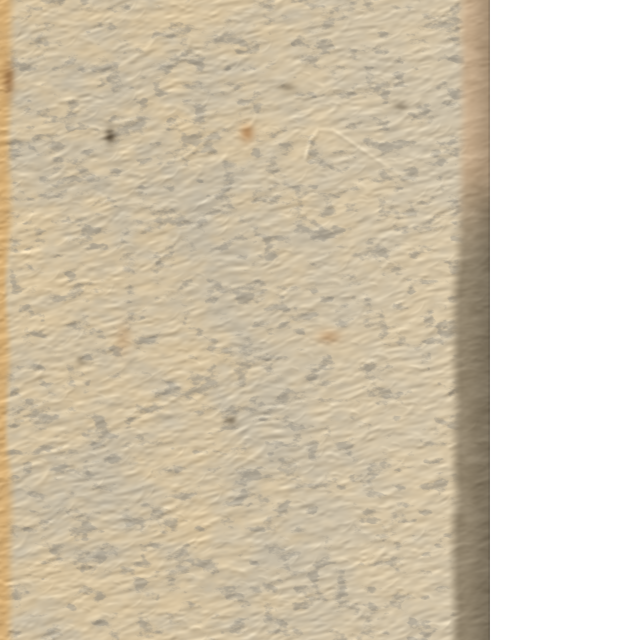
Give the GLSL for this texture, as a three.js fragment shader.

```glsl
varying vec2 vUv;

const float PAPER_EDGE = 0.7655;

float hash(vec2 p) {
  vec3 q = fract(vec3(p.xyx) * 0.1031);
  q += dot(q, q.yzx + 33.33);
  return fract((q.x + q.y) * q.z);
}

float noise(vec2 p) {
  vec2 i = floor(p);
  vec2 f = fract(p);
  vec2 u = f * f * (3.0 - 2.0 * f);
  return mix(mix(hash(i), hash(i + vec2(1.0, 0.0)), u.x),
             mix(hash(i + vec2(0.0, 1.0)), hash(i + 1.0), u.x), u.y);
}

float fbm(vec2 p) {
  float sum = 0.0;
  float amp = 0.5;
  for (int i = 0; i < 4; i++) {
    sum += amp * noise(p);
    p = mat2(0.8, 0.6, -0.6, 0.8) * p * 2.03 + 17.3;
    amp *= 0.5;
  }
  return sum / 0.9375;
}

vec2 rotate(vec2 p, float angle) {
  float c = cos(angle);
  float s = sin(angle);
  return vec2(c * p.x + s * p.y, c * p.y - s * p.x);
}

float segmentDistance(vec2 p, vec2 a, vec2 b) {
  vec2 d = b - a;
  return length(p - a - d * clamp(dot(p - a, d) / dot(d, d), 0.0, 1.0));
}

float spot(vec2 p, vec2 center, vec2 radius) {
  vec2 d = (p - center) / radius;
  return exp(-dot(d, d));
}

// Matted pulp: grain stretched along a gently wandering direction
float pulpHeight(vec2 p) {
  vec2 q = rotate(p, 0.24) + 0.012 * vec2(noise(p * 13.0), noise(p * 15.0 + 40.0));
  return 0.6 * noise(q * vec2(42.0, 125.0) + 9.0)
       + 0.4 * noise(q * vec2(85.0, 210.0) + 61.0);
}

// Short bent strands, lit on top and shaded below
float strands(vec2 p, float cells, float seed) {
  vec2 g = p * cells;
  float light = 0.0;
  for (int y = -1; y <= 1; y++) {
    for (int x = -1; x <= 1; x++) {
      vec2 cell = floor(g) + vec2(float(x), float(y));
      float r = hash(cell + seed);
      vec2 center = cell + vec2(hash(cell + seed + 7.1), hash(cell + seed + 19.7));
      vec2 d = rotate(g - center, mix(-0.3, 0.75, r));
      d.y -= (r - 0.5) * d.x * d.x;
      float along = 1.0 - smoothstep(0.15, 0.35 + 0.4 * r, abs(d.x));
      float ridge = exp(-d.y * d.y * 190.0);
      float shade = exp(-pow(d.y + 0.13, 2.0) * 150.0);
      light += along * (ridge - 0.8 * shade) * step(0.4, hash(cell + seed + 31.0));
    }
  }
  return light;
}

// One long raised hair with a rounded bend
float hairLine(vec2 p) {
  float d = segmentDistance(p, vec2(0.477, 0.755), vec2(0.485, 0.784));
  d = min(d, segmentDistance(p, vec2(0.485, 0.784), vec2(0.497, 0.799)));
  d = min(d, segmentDistance(p, vec2(0.497, 0.799), vec2(0.520, 0.798)));
  d = min(d, segmentDistance(p, vec2(0.520, 0.798), vec2(0.642, 0.716)));
  return exp(-d * d / 0.000012) * (1.0 - 0.6 * smoothstep(0.54, 0.64, p.x));
}

vec3 paperColor(vec2 p) {
  float cloud = fbm(p * vec2(7.0, 9.0) + 3.0);
  float mottle = fbm(p * vec2(26.0, 38.0) + 80.0);
  vec3 color = mix(vec3(0.765, 0.725, 0.645), vec3(0.845, 0.765, 0.625),
                   smoothstep(0.25, 0.75, 0.55 * cloud + 0.45 * mottle));
  color = mix(color, vec3(0.85, 0.79, 0.68), 0.4 * smoothstep(0.25, 0.7, p.x));
  float dust = smoothstep(0.56, 0.78, fbm(p * vec2(45.0, 75.0) + 23.0));
  color = mix(color, vec3(0.57, 0.55, 0.51), 0.5 * dust);

  // Stains and specks
  vec3 rust = vec3(0.69, 0.49, 0.30);
  vec3 soot = vec3(0.37, 0.32, 0.25);
  color = mix(color, rust, 0.65 * spot(p, vec2(0.386, 0.792), vec2(0.011, 0.014)));
  color = mix(color, rust, 0.40 * spot(p, vec2(0.514, 0.474), vec2(0.018, 0.011)));
  color = mix(color, rust, 0.25 * spot(p, vec2(0.193, 0.470), vec2(0.012, 0.025)));
  color = mix(color, soot, 0.80 * spot(p, vec2(0.172, 0.788), vec2(0.008, 0.013)));
  color = mix(color, soot, 0.60 * spot(p, vec2(0.362, 0.342), vec2(0.009, 0.006)));
  color = mix(color, soot, 0.50 * spot(p, vec2(0.626, 0.834), vec2(0.011, 0.006)));
  color = mix(color, soot, 0.45 * spot(p, vec2(0.126, 0.437), vec2(0.007, 0.005)));
  color = mix(color, soot, 0.40 * spot(p, vec2(0.450, 0.863), vec2(0.014, 0.006)));

  // Warm stain along the left margin
  float reach = 0.012 + 0.018 * noise(vec2(2.0, p.y * 9.0)) + 0.008 * smoothstep(0.75, 1.0, p.y);
  float margin = 1.0 - smoothstep(0.2 * reach, reach, p.x);
  color = mix(color, vec3(0.84, 0.66, 0.41), 0.75 * margin);
  return mix(color, rust * 0.8, 0.7 * spot(p, vec2(0.014, 0.875), vec2(0.009, 0.025)));
}

// Turned edge: tan at the top, falling into shadow below
vec3 foldColor(vec2 p) {
  float shadow = 1.0 - smoothstep(0.60, 0.80, p.y + 0.05 * noise(p * 30.0));
  vec3 color = mix(vec3(0.75, 0.65, 0.53), vec3(0.55, 0.50, 0.415), shadow);
  color *= 1.04 - 0.16 * smoothstep(0.725, PAPER_EDGE, p.x);
  return color + 0.10 * (fbm(p * vec2(35.0, 60.0)) - 0.5);
}

void main() {
  vec2 p = vUv;
  float relief = pulpHeight(p) - pulpHeight(p + vec2(-0.0015, 0.0045));
  float fibers = strands(p, 24.0, 3.0) + 0.7 * strands(p, 39.0, 57.0);
  float hair = hairLine(p) - 0.7 * hairLine(p + vec2(-0.003, 0.006));

  float foldStart = mix(0.709, 0.721, smoothstep(0.4, 0.9, p.y)) + 0.006 * (noise(vec2(p.y * 22.0, 5.0)) - 0.5);
  float fold = smoothstep(foldStart - 0.009, foldStart + 0.013, p.x);

  vec3 color = mix(paperColor(p), foldColor(p), fold);
  float texture = 0.17 * relief + 0.042 * fibers + 0.085 * hair;
  color += texture * mix(1.0, 0.45, fold) * vec3(1.0, 0.98, 0.90);
  color *= 1.0 - 0.18 * smoothstep(PAPER_EDGE - 0.004, PAPER_EDGE, p.x);

  float outside = smoothstep(PAPER_EDGE - 0.001, PAPER_EDGE + 0.001, p.x);
  gl_FragColor = vec4(mix(clamp(color, 0.0, 1.0), vec3(1.0), outside), 1.0);
}
```
